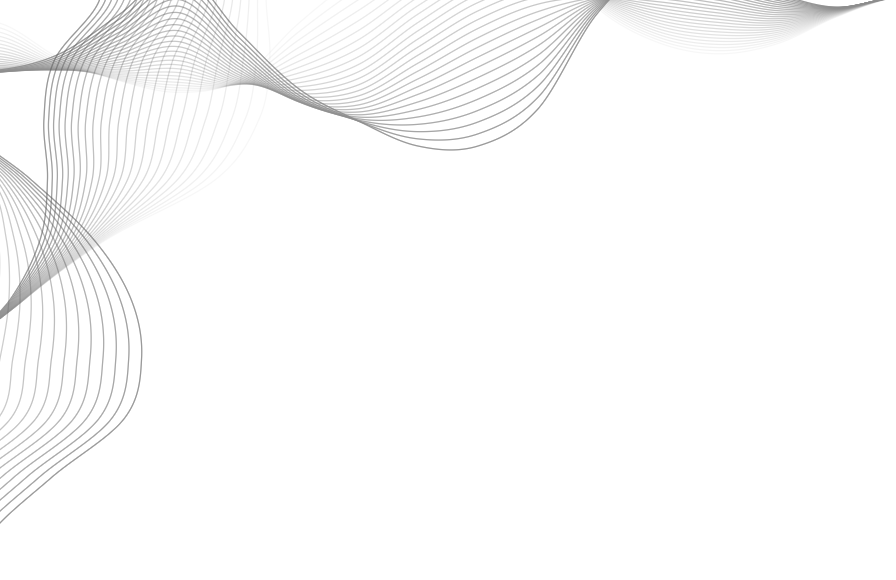
A Shadertoy shader for this background:

```glsl
#define STEP 6.6667
#define LINE_WIDTH 0.14
#define PAPER vec3(1.0)
#define INK vec3(0.38)
#define DARK_ALPHA 0.8
#define LIGHT_ALPHA 0.05
#define FADE_POWER 0.7
#define CREST_LINES 26
#define VEIL_LINES 24
#define BULGE_LINES 23
#define BULGE_TOP 13.333
#define DENSEST 0.72

// Each knot holds the offset of the dark, middle and light line of a ribbon,
// in percent of the canvas width.
const vec3 crest[16] = vec3[16](
    vec3(7.8, 7.2, 2.6), vec3(6.0, 7.8, 6.5), vec3(1.6, 6.8, 9.0), vec3(-3.3, 5.5, 10.3),
    vec3(3.6, 8.7, 8.9), vec3(9.9, 10.6, 2.6), vec3(13.5, 9.8, -2.6), vec3(16.3, 5.7, -6.2),
    vec3(16.3, 1.7, -7.8), vec3(12.2, -0.7, -6.5), vec3(1.5, -0.4, 0.9), vec3(-3.9, 0.7, 4.7),
    vec3(-2.9, 1.6, 6.0), vec3(-0.7, 2.2, 4.9), vec3(0.8, 1.2, 1.9), vec3(-0.3));

const vec3 veil[7] = vec3[7](
    vec3(11.1, 19.5, 29.7), vec3(6.1, 15.4, 30.1), vec3(4.9, 13.8, 28.9), vec3(5.3, 13.0, 24.1),
    vec3(4.5, 9.1, 12.0), vec3(1.2, 2.5, 2.8), vec3(-4.6));

const vec3 bulge[9] = vec3[9](
    vec3(-4.6, -7.8, -11.0), vec3(3.4, -1.3, -6.0), vec3(10.4, 0.7, -9.0),
    vec3(14.6, 1.0, -12.6), vec3(15.8, 0.0, -15.8), vec3(13.9, -1.6, -17.1),
    vec3(5.7, -9.8, -25.3), vec3(-1.4, -16.2, -31.0), vec3(-4.0, -19.0, -34.0));

// Four neighbouring knots around position u
#define KNOT(list, i) list[clamp(i, 0, list.length() - 1)]
mat4x3 crestSpan(int i) {
    return mat4x3(KNOT(crest, i - 1), KNOT(crest, i), KNOT(crest, i + 1), KNOT(crest, i + 2));
}
mat4x3 veilSpan(int i) {
    return mat4x3(KNOT(veil, i - 1), KNOT(veil, i), KNOT(veil, i + 1), KNOT(veil, i + 2));
}
mat4x3 bulgeSpan(int i) {
    return mat4x3(KNOT(bulge, i - 1), KNOT(bulge, i), KNOT(bulge, i + 1), KNOT(bulge, i + 2));
}

// Share of a pixel covered by a thin line at the given distance
float coverage(float dist, float pixel) {
    float halfLine = 0.5 * LINE_WIDTH, halfPixel = 0.5 * pixel;
    float overlap = min(dist + halfLine, halfPixel) - max(dist - halfLine, -halfPixel);
    return clamp(overlap / pixel, 0.0, 1.0);
}

// Paper left visible by a ribbon of lines blended from dark to light
float ribbon(mat4x3 span, float f, float across, int count, float pixel) {
    float f2 = f * f, f3 = f2 * f;
    vec4 weight = 0.5 * vec4(2.0 * f2 - f - f3, 2.0 - 5.0 * f2 + 3.0 * f3,
                             f + 4.0 * f2 - 3.0 * f3, f3 - f2);
    vec4 rate = 0.5 * vec4(4.0 * f - 1.0 - 3.0 * f2, 9.0 * f2 - 10.0 * f,
                           1.0 + 8.0 * f - 9.0 * f2, 3.0 * f2 - 2.0 * f);
    vec3 offsets = span * weight;
    vec3 slopes = span * rate / STEP;
    float clear = 1.0;
    for (int i = 0; i < count; i++) {
        float t = float(i) / float(count - 1);
        vec3 blend = vec3((1.0 - t) * (1.0 - 2.0 * t), 4.0 * t * (1.0 - t), t * (2.0 * t - 1.0));
        float slope = dot(slopes, blend);
        float dist = abs(across - dot(offsets, blend)) * inversesqrt(1.0 + slope * slope);
        float alpha = mix(DARK_ALPHA, LIGHT_ALPHA, pow(t, FADE_POWER));
        clear *= 1.0 - alpha * coverage(dist, pixel);
    }
    // Crowded lines level off instead of filling in
    return 1.0 - DENSEST * (1.0 - pow(clear, 1.0 / DENSEST));
}

void mainImage(out vec4 fragColor, in vec2 fragCoord) {
    // Percent of the canvas width, measured from the top left
    float pixel = 100.0 / iResolution.x;
    vec2 p = vec2(fragCoord.x, iResolution.y - fragCoord.y) * pixel;

    // Position along each ribbon, in knots
    float along = p.x / STEP;
    float down = p.y / STEP;
    float belowTop = (p.y - BULGE_TOP) / STEP;

    float clear = ribbon(crestSpan(int(floor(along))), fract(along), p.y, CREST_LINES, pixel);
    clear *= ribbon(veilSpan(int(floor(down))), fract(down), p.x, VEIL_LINES, pixel);
    clear *= ribbon(bulgeSpan(int(floor(belowTop))), fract(belowTop), p.x, BULGE_LINES, pixel);

    fragColor = vec4(mix(INK, PAPER, clear), 1.0);
}
```
